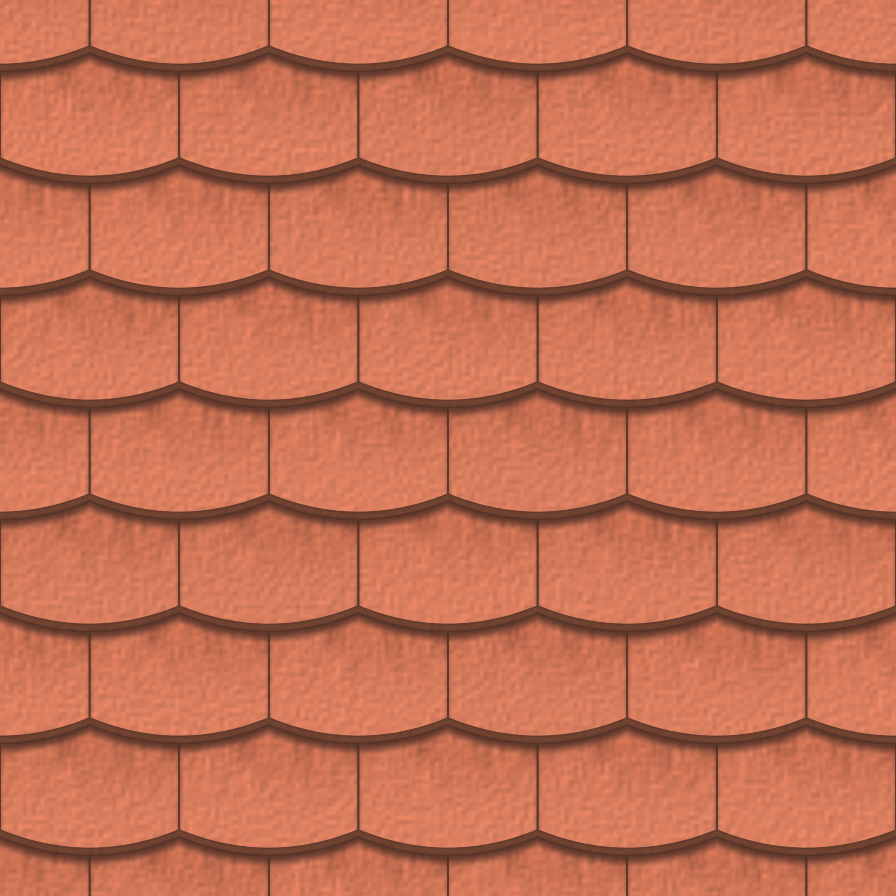
A WebGL 1 fragment shader for this texture:

```glsl
precision highp float;

uniform vec2 u_resolution;

// Layout: tiles across and rows down (an even number of rows)
const vec2 TILES = vec2(5.0, 8.0);
const float LIP_LEVEL = 0.354;    // height of the lowest lip point, in rows
const float SWEEP = 0.165;        // rise of the curved edge, in rows
const float LIP_THICKNESS = 0.078;
const float GAP_HALF_WIDTH = 0.0065;
const float SHADOW_REACH = 0.11;

// Surface
const vec2 GRAIN_CELLS = vec2(200.0);
const float GRAIN_DEPTH = 0.10;
const vec2 STREAK_CELLS = vec2(26.0, 3.0);
const float STREAK_DEPTH = 0.17;
const float TONE_VARIATION = 0.02;

const vec3 CLAY = vec3(0.855, 0.495, 0.373);
const vec3 STAIN = vec3(0.73, 0.395, 0.285);
const vec3 LIP = vec3(0.44, 0.26, 0.19);
const vec3 DARK = vec3(0.32, 0.19, 0.15);

float hash(vec2 p) {
  vec3 q = fract(p.xyx * 0.1031);
  q += dot(q, q.yzx + 33.33);
  return fract((q.x + q.y) * q.z);
}

// Value noise that wraps after a whole number of cells
float noise(vec2 p, vec2 period) {
  vec2 cell = floor(p);
  vec2 f = fract(p);
  f = f * f * (3.0 - 2.0 * f);
  vec2 a = mod(cell, period);
  vec2 b = mod(cell + 1.0, period);
  return mix(mix(hash(a), hash(vec2(b.x, a.y)), f.x),
             mix(hash(vec2(a.x, b.y)), hash(b), f.x), f.y);
}

float rowShift(float row) {
  return 0.5 * mod(row, 2.0);
}

// Lower edge of a row at column x
float lowerEdge(float x, float row) {
  float side = 2.0 * fract(x + rowShift(row)) - 1.0;
  return row + SWEEP * side * side;
}

// Relief lit from the upper left
float grain(vec2 uv) {
  vec2 p = uv * GRAIN_CELLS;
  vec2 toLight = vec2(-0.45, 0.45);
  return noise(p - toLight, GRAIN_CELLS) - noise(p + toLight, GRAIN_CELLS);
}

vec3 tileFace(vec2 local, vec2 id, float relief) {
  // Stains and vertical streaks fade towards the lower edge
  float upper = smoothstep(0.3, 1.0, local.y);
  float streak = noise(local * STREAK_CELLS, vec2(64.0)) - 0.5;
  streak += 0.5 * (noise(local * STREAK_CELLS * 2.0 + 17.0, vec2(64.0)) - 0.5);
  float blotch = noise(local * vec2(5.0, 3.0) + 7.0, vec2(64.0));
  float stain = upper * (0.35 + 0.6 * blotch);
  vec3 color = mix(CLAY, STAIN, stain);
  float tone = TONE_VARIATION * (hash(id + 3.0) - 0.5);
  return color * (1.0 + tone + STREAK_DEPTH * upper * streak + GRAIN_DEPTH * relief);
}

vec3 rowColor(vec2 p, float row, float relief, vec2 pixel) {
  float x = p.x + rowShift(row);
  vec2 local = vec2(fract(x), p.y - row);
  vec2 id = mod(vec2(floor(x), row), TILES);
  vec3 color = tileFace(local, id, relief);

  // Shadow cast by the row above
  float below = max(lowerEdge(p.x, row + 1.0) - p.y, 0.0);
  float shade = 1.0 - smoothstep(0.0, SHADOW_REACH, below);
  color = mix(color, DARK, 0.85 * shade);

  // Gap between neighbours, with a soft dark rim
  float side = min(local.x, 1.0 - local.x);
  float gap = 1.0 - smoothstep(-0.5, 0.5, (side - GAP_HALF_WIDTH) / pixel.x);
  float rim = 1.0 - smoothstep(0.0, 0.028, side);
  color = mix(color, DARK, max(0.9 * gap, 0.25 * rim));

  // Lip: brown band between two darker lines
  float above = p.y - lowerEdge(p.x, row);
  float across = clamp(above / LIP_THICKNESS, 0.0, 1.0);
  float band = smoothstep(0.0, 0.4, across) * (1.0 - 0.55 * smoothstep(0.65, 1.0, across));
  vec3 lip = mix(DARK, LIP, band) * (1.0 + 0.5 * GRAIN_DEPTH * relief);
  float face = smoothstep(-0.6, 0.6, (above - LIP_THICKNESS) / pixel.y);
  return mix(lip, color, face);
}

void main() {
  vec2 uv = gl_FragCoord.xy / u_resolution;
  vec2 pixel = TILES / u_resolution;
  vec2 p = uv * TILES - vec2(0.0, LIP_LEVEL);
  float row = floor(p.y);
  float relief = grain(uv);

  // The upper row overlaps the one below it
  float cover = smoothstep(-0.5, 0.5, (p.y - lowerEdge(p.x, row)) / pixel.y);
  vec3 lower = rowColor(p, row - 1.0, relief, pixel);
  vec3 upper = rowColor(p, row, relief, pixel);
  gl_FragColor = vec4(mix(lower, upper, cover), 1.0);
}
```
